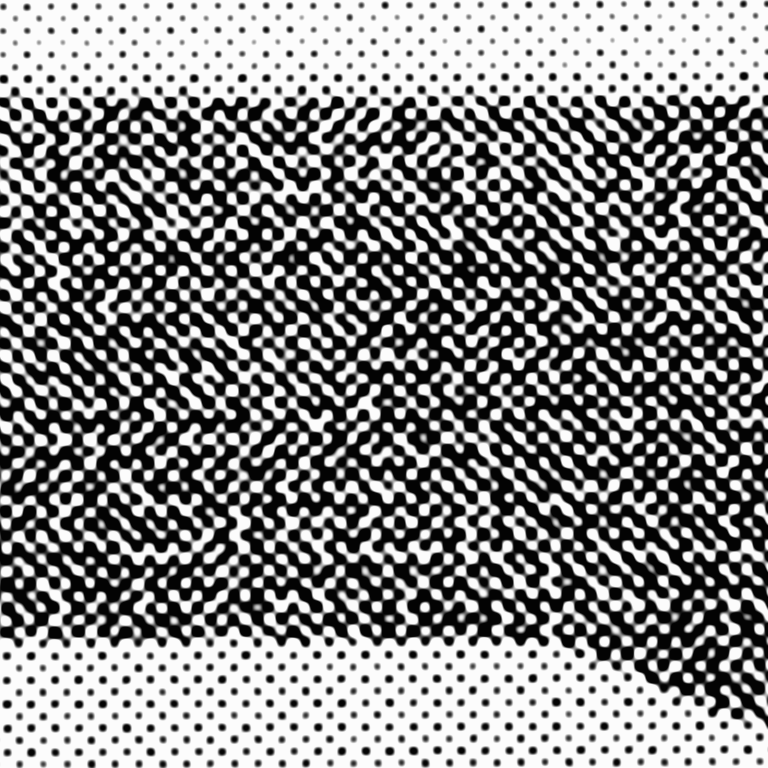
Give the GLSL for this pattern, as a WebGL 1 fragment shader.

```glsl
precision highp float;
// A coarse diagonal halftone: a dark band between two pale dotted margins.
// A product of cosines makes the dot screen; tone sets the dot size, while
// noise at the saddles joins neighbours into a maze of diagonal strokes.

uniform vec2 u_resolution;

const float PI = 3.14159265;

vec2 hashGradient(vec2 corner) {
  float angle = fract(sin(dot(corner, vec2(127.1, 311.7))) * 43758.55) * 2.0 * PI;
  return vec2(cos(angle), sin(angle));
}

float gradientNoise(vec2 p) {
  vec2 i = floor(p);
  vec2 f = p - i;
  vec2 w = f * f * f * (f * (f * 6.0 - 15.0) + 10.0);
  float a = dot(hashGradient(i), f);
  float b = dot(hashGradient(i + vec2(1.0, 0.0)), f - vec2(1.0, 0.0));
  float c = dot(hashGradient(i + vec2(0.0, 1.0)), f - vec2(0.0, 1.0));
  float d = dot(hashGradient(i + 1.0), f - 1.0);
  return mix(mix(a, b, w.x), mix(c, d, w.x), w.y);
}

// 1 inside the dark band; its lower edge sinks toward the right
float bandMask(vec2 p) {
  float lowerEdge = 0.832 + 0.115 * smoothstep(0.66, 1.04, p.x);
  return smoothstep(0.118, 0.138, p.y)
       * (1.0 - smoothstep(-0.010, 0.012, p.y - lowerEdge));
}

// Ink bias: negative shrinks the dots, positive closes the holes
float inkTone(vec2 p, float band) {
  float upper = mix(-0.85, -0.50, smoothstep(0.07, 0.125, p.y));
  float margin = mix(upper, -0.62, step(0.5, p.y));
  float dark = 0.06 + 0.10 * smoothstep(0.15, 0.45, p.y)
             + 0.06 * smoothstep(0.6, 1.0, p.x)
             + 0.15 * gradientNoise(p * 5.0 + 3.7);
  return mix(margin, dark, band);
}

void main() {
  vec2 p = gl_FragCoord.xy / u_resolution;
  p.y = 1.0 - p.y; // measure down from the top

  // Slightly skewed screen; dots sit where the cell indices sum to even
  vec2 cell = vec2((p.x - 0.004 - 0.006 * p.y) / 0.01555,
                   (p.y - 0.009 + 0.004 * p.x) / 0.01566);
  vec2 wave = cos(PI * cell);
  vec2 crossWave = sin(PI * cell);
  float band = bandMask(p);

  // Regional lean of the strokes plus irregular links between dots
  float lean = 0.08 + 0.40 * gradientNoise(p * 7.0 + 11.3);
  float grain = gradientNoise(cell * 0.73 + 5.2);

  float ink = wave.x * wave.y + inkTone(p, band);
  ink += band * lean * crossWave.x * crossWave.y;
  ink += grain * mix(0.35, 1.25, band);
  ink += (1.0 - band) * 0.07 * wave.y; // alternate rows of fainter dots

  float coverage = smoothstep(-0.42, 0.42, ink);
  gl_FragColor = vec4(vec3(mix(0.99, 0.01, coverage)), 1.0);
}
```
